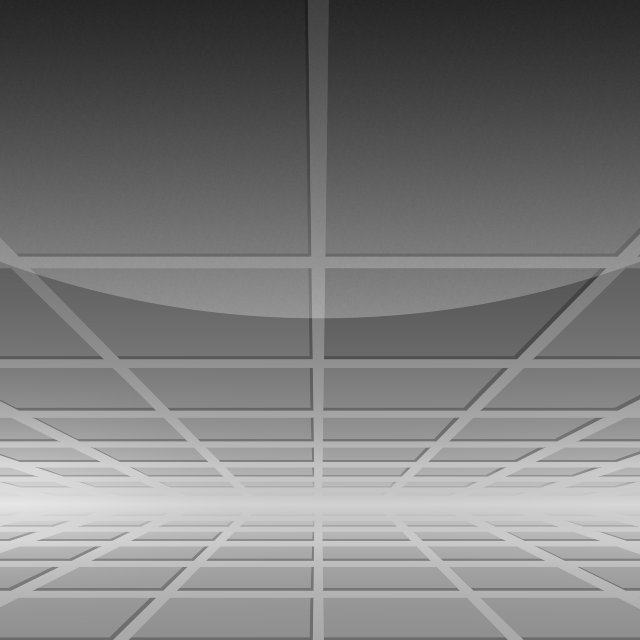
Give the GLSL for this background, as a Shadertoy shader.

```glsl
// A grey tiled ceiling mirrored into a floor, fading into a bright horizon.
// Perspective bars come from repeats of x/h and 1/h, where h is the height above
// the vanishing point; bevel shadows and a large round gloss finish the surface.

#define HORIZON 0.2122
#define CENTER_X 0.4974
#define VANISH_DEPTH 0.0964
#define ROW_SCALE 0.948
#define BAR_LIGHT 0.10
#define SHADOW_DEPTH 0.25
#define SHADOW_OFFSET 0.0048
#define GLOSS_RADIUS 1.456
#define GLOSS_BOTTOM 0.5026
#define GLOSS_STRENGTH 0.28
#define GRAIN 0.014

float hash(vec2 p) {
    return fract(sin(dot(p, vec2(12.99, 78.23))) * 43758.5);
}

// Coverage of a shape from its signed distance, one pixel soft
float coverage(float dist) {
    float pixel = 1.0 / iResolution.y;
    return 1.0 - smoothstep(-0.6 * pixel, 0.6 * pixel, dist);
}

// Height above the vanishing point, equal on both sides of the horizon
float planeHeight(vec2 p) {
    return VANISH_DEPTH + abs(p.y - HORIZON);
}

// Perspective bars: a fan of rays crossed by receding rows
float gridMask(vec2 p) {
    float h = planeHeight(p);
    float x = p.x - CENTER_X;
    float slope = round(x / h);
    float ray = abs(x - slope * h) / sqrt(1.0 + slope * slope);
    float row = max(round(ROW_SCALE / h), 2.0);
    float rowDist = abs(h - ROW_SCALE / row);
    float rayHalf = 0.5 * (0.009 + 0.027 * h);
    float rowHalf = 0.5 * (0.004 + 0.030 * h);
    return max(coverage(ray - rayHalf), coverage(rowDist - rowHalf));
}

// Tile brightness: dark far from the horizon, glowing close to it
float baseShade(vec2 p) {
    float d = abs(p.y - HORIZON);
    float shade = 0.56 - 0.52 * d + 0.26 * exp(-11.0 * d);
    shade += 0.4 * max(HORIZON - p.y, 0.0);
    // Side glows, stronger at the left
    float band = exp(-pow((p.y - HORIZON - 0.03) / 0.12, 2.0));
    float left = exp(-pow(p.x / 0.25, 2.0));
    float right = exp(-pow((p.x - 1.0) / 0.22, 2.0));
    return shade + band * (0.09 * left + 0.025 * right);
}

// One darker panel in the second ceiling row, right of the center
float panelTint(vec2 p) {
    float h = planeHeight(p);
    float x = p.x - CENTER_X;
    float rows = coverage(ROW_SCALE / 3.0 - h) * coverage(h - ROW_SCALE / 2.0);
    float columns = coverage(-x) * coverage((x - h) / sqrt(2.0));
    return -0.045 * rows * columns * step(HORIZON, p.y);
}

void mainImage(out vec4 fragColor, in vec2 fragCoord) {
    vec2 uv = fragCoord / iResolution.xy;
    float d = abs(uv.y - HORIZON);
    float fade = smoothstep(0.005, 0.065, d);

    // Tiles, bevel shadows and raised bars
    float bars = gridMask(uv);
    float offset = SHADOW_OFFSET * mix(0.5, 1.0, smoothstep(0.0, 0.2, d));
    float shadow = gridMask(uv + offset * vec2(1.0, -1.0)) * (1.0 - bars);
    float shade = baseShade(uv) + panelTint(uv) * (1.0 - bars);
    shade *= 1.0 - SHADOW_DEPTH * fade * shadow;
    shade += BAR_LIGHT * fade * bars;

    // Round gloss, fading toward the top
    vec2 glossCenter = vec2(0.5, GLOSS_BOTTOM + GLOSS_RADIUS);
    float gloss = coverage(length(uv - glossCenter) - GLOSS_RADIUS);
    float rise = clamp((1.0 - uv.y) / (1.0 - GLOSS_BOTTOM), 0.0, 1.0);
    shade = mix(shade, 1.0, gloss * GLOSS_STRENGTH * pow(rise, 1.6));

    // Fine grain on the glossy part
    shade += GRAIN * gloss * (hash(floor(uv * 512.0)) - 0.5);

    fragColor = vec4(vec3(clamp(shade, 0.0, 1.0)), 1.0);
}
```
